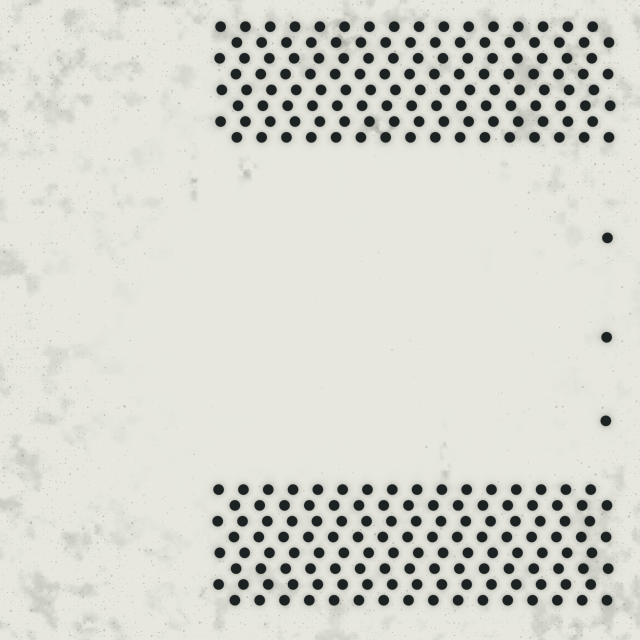
Write a WebGL 1 fragment shader that draws this pattern.

```glsl
precision highp float;
uniform vec2 u_resolution;

float hash(vec2 p) {
  vec3 q = fract(p.xyx * 0.1031);
  q += dot(q, q.yzx + 33.33);
  return fract((q.x + q.y) * q.z);
}

float noise(vec2 p) {
  vec2 i = floor(p), f = fract(p);
  f = f * f * (3.0 - 2.0 * f);
  return mix(mix(hash(i), hash(i + vec2(1, 0)), f.x),
             mix(hash(i + vec2(0, 1)), hash(i + vec2(1, 1)), f.x), f.y);
}

float fbm(vec2 p) {
  float sum = 0.0, amp = 0.5;
  for (int i = 0; i < 4; i++) {
    sum += amp * noise(p);
    p = p * 2.03 + 17.1;
    amp *= 0.5;
  }
  return sum;
}

// Distance to the closest dot of an eight-row staggered band
float bandDistance(vec2 p, vec2 start) {
  float nearest = 1.0;
  float middle = floor((start.y - p.y) / 0.0247 + 0.5);
  for (int i = -1; i <= 1; i++) {
    float row = clamp(middle + float(i), 0.0, 7.0);
    float pair = floor(row / 2.0);
    float drift = pair == 1.0 ? -0.0014 : (pair == 2.0 ? 0.0019 : 0.0);
    float x = start.x + mod(row, 2.0) * 0.0254 + drift;
    float col = clamp(floor((p.x - x) / 0.03876 + 0.5), 0.0, 15.0);
    vec2 centre = vec2(x + col * 0.03876, start.y - row * 0.0247);
    nearest = min(nearest, length(p - centre));
  }
  return nearest;
}

// Soft specks, one per cell, present according to density
float specks(vec2 p, float cells, float density) {
  vec2 id = floor(p * cells), f = fract(p * cells);
  vec2 centre = 0.3 + 0.4 * vec2(hash(id + 3.7), hash(id + 41.3));
  float radius = mix(0.13, 0.3, hash(id + 87.9));
  float on = step(hash(id + 11.5), density);
  float shade = mix(0.2, 1.0, pow(hash(id + 61.2), 2.0));
  return on * shade * smoothstep(radius, radius * 0.2, length(f - centre));
}

float stain(vec2 p, vec2 centre, vec2 size) {
  vec2 q = (p - centre) / size;
  return exp(-dot(q, q));
}

void main() {
  vec2 p = gl_FragCoord.xy / u_resolution;
  float pixel = 1.0 / min(u_resolution.x, u_resolution.y);

  // Wear grows from a clean centre to the borders
  float clumps = fbm(p * 9.0 + 4.0);
  float edge = length((p - vec2(0.54, 0.48)) * vec2(1.0, 1.1));
  float wear = smoothstep(0.25, 0.68, edge + (clumps - 0.47) * 0.4);

  // Smudges and scratches
  float smudge = stain(p, vec2(0.09, 0.89), vec2(0.009, 0.025))
    + stain(p, vec2(0.535, 0.945), vec2(0.025, 0.03))
    + stain(p, vec2(0.595, 0.8), vec2(0.025, 0.018))
    + stain(p, vec2(0.386, 0.735), vec2(0.014, 0.016))
    + stain(p, vec2(0.303, 0.73), vec2(0.006, 0.04))
    + stain(p, vec2(0.143, 0.168), vec2(0.014, 0.014))
    + stain(p, vec2(0.135, 0.025), vec2(0.016, 0.014))
    + stain(p, vec2(0.314, 0.07), vec2(0.011, 0.011))
    + stain(p, vec2(0.895, 0.018), vec2(0.018, 0.013))
    + stain(p, vec2(0.696, 0.285), vec2(0.006, 0.035));
  float cluster = stain(p, vec2(0.05, 0.42), vec2(0.06, 0.05))
    + 0.5 * stain(p, vec2(0.79, 0.37), vec2(0.03, 0.04));
  float density = wear * 0.36 + cluster * 0.25 + 0.003;
  float grain = fbm(p * 85.0);
  float grime = wear * 0.16 * smoothstep(0.47, 0.78, fbm(p * 38.0 + 9.0));
  grime += smudge * 0.3 * smoothstep(0.36, 0.72, grain);
  grime += 0.24 * specks(p, 95.0, density * 0.7);
  grime += 0.22 * specks(p + 0.37, 145.0, density);
  grime += 0.12 * specks(p + 0.71, 210.0, density);

  // Two dotted bands and three lone dots at the right
  float d = min(bandDistance(p, vec2(0.3447, 0.9583)),
                bandDistance(p, vec2(0.3416, 0.235)));
  d = min(d, length(p - vec2(0.9492, 0.6283)));
  d = min(d, length(p - vec2(0.9479, 0.4730)));
  d = min(d, length(p - vec2(0.9466, 0.3424)));
  d -= 0.0083;

  // Paper, grime, ink halo and ink
  vec3 ink = vec3(0.11, 0.13, 0.13);
  vec3 color = mix(vec3(0.904, 0.906, 0.87), vec3(0.24, 0.25, 0.23), min(grime, 0.6));
  color = mix(color, ink, 0.16 * exp(-max(d, 0.0) / 0.0042));
  color = mix(color, ink, 1.0 - smoothstep(-0.75 * pixel, 0.75 * pixel, d));
  gl_FragColor = vec4(color, 1.0);
}
```
